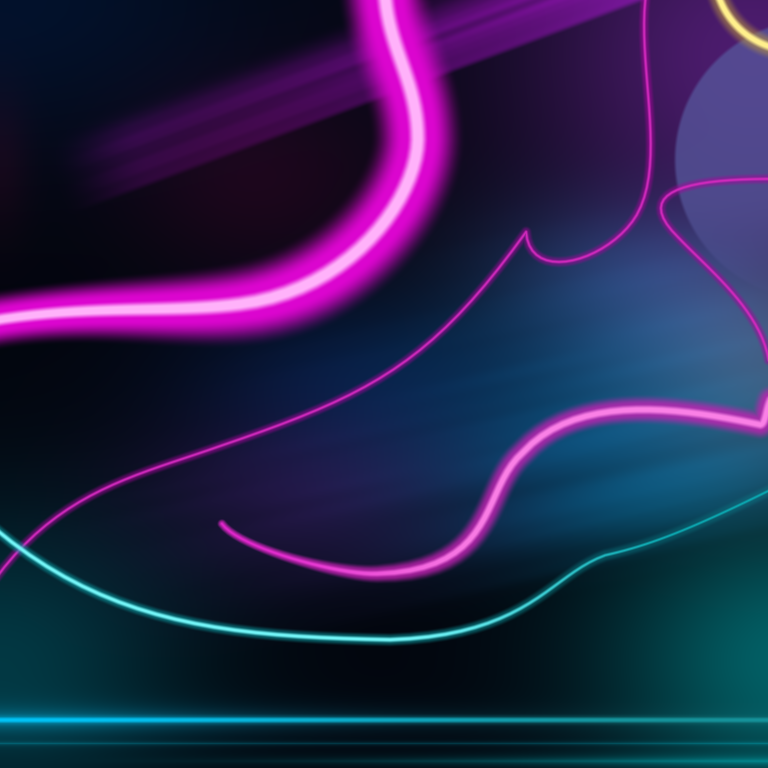
Give the GLSL for this background, as a Shadertoy shader.

```glsl
// Neon ribbons over a dark, softly lit backdrop of navy, violet and teal.
// Ribbons are chains of cubic curves drawn by distance; the backdrop sums
// soft elliptical lights, with stretched value noise for brushed streaks.

const vec3 MAGENTA = vec3(.86, .02, .81);
const vec3 PINK = vec3(1, .7, .98);
const vec3 CYAN = vec3(.05, .78, .82);

float hash(vec2 cell) {
  vec3 q = fract(cell.xyx * .1031);
  q += dot(q, q.yzx + 33.33);
  return fract((q.x + q.y) * q.z);
}

float valueNoise(vec2 p) {
  vec2 i = floor(p), f = fract(p), e = vec2(1, 0);
  f = f * f * (3. - 2. * f);
  return mix(mix(hash(i), hash(i + e), f.x),
             mix(hash(i + e.yx), hash(i + e.xx), f.x), f.y);
}

// Coordinates along and across a direction
vec2 alongAcross(vec2 p, vec2 dir) {
  return vec2(dot(p, dir), dot(p, vec2(-dir.y, dir.x)));
}

// Soft ellipse at (x, y) with radii (w, h)
float light(vec2 p, float x, float y, float w, float h) {
  vec2 q = (p - vec2(x, y)) / vec2(w, h);
  return exp(-dot(q, q));
}

float segment(vec2 p, vec2 a, vec2 b) {
  vec2 ab = b - a;
  return length(p - a - ab * clamp(dot(p - a, ab) / dot(ab, ab), 0., 1.));
}

// Lowers d to the distance to a cubic Bezier with four control columns
void trace(inout float d, vec2 p, mat4x2 k) {
  vec2 last = k[0];
  for (int i = 1; i <= 20; i++) {
    float t = float(i) / 20., s = 1. - t;
    vec2 next = k * vec4(s*s*s, 3.*s*s*t, 3.*s*t*t, t*t*t);
    d = min(d, segment(p, last, next));
    last = next;
  }
}

// Lays a tinted halo and a hot core over a colour
vec3 neon(vec3 base, float d, float core, float halo, float strength, vec3 tint, vec3 hot) {
  float soft = .5 * core + .7 / iResolution.y;
  base = mix(base, tint, smoothstep(halo, halo * .3, d) * strength);
  return mix(base, hot, 1. - smoothstep(core - soft, core + soft, d));
}

vec3 backdrop(vec2 p) {
  vec3 col = vec3(.008, .018, .05);
  col += vec3(0, .05, .12) * light(p, 0., 1., .35, .2);
  col += vec3(.1, 0, .045) * light(p, .33, .77, .17, .13);
  col += vec3(.07, 0, .02) * light(p, 0., .79, .04, .1);
  col += vec3(.29, .09, .38) * light(p, .98, .93, .3, .27);
  col += vec3(0, .2, .21) * light(p, 0., .13, .24, .2);
  col += vec3(0, .36, .35) * light(p, 1.04, .14, .25, .19);
  col += vec3(0, .06, .14) * light(p, .45, .51, .22, .1);
  col += vec3(.2, .2, .22) * light(p, 1.03, .53, .19, .15);
  col += vec3(.07, .14, .22) * light(p, .82, .64, .2, .1);
  // Brushed blue sweep
  vec2 q = alongAcross(p, vec2(.975, .222));
  float brush = mix(valueNoise(q * vec2(3, 24)), valueNoise(q * vec2(4, 65)), .35);
  float sweep = mix(.7, 1.15, brush) * smoothstep(.07, .17, q.y + .025 * brush);
  col += vec3(.02, .27, .39) * sweep * light(p, .82, .42, .28, .19);
  col += vec3(.12, .045, .18) * sweep * light(p, .4, .35, .22, .13);
  // Violet beam with fine streaks
  vec2 b = alongAcross(p, vec2(.937, .35));
  float beam = smoothstep(.64, .65, b.y) * (1. - smoothstep(.705, .755, b.y));
  beam *= smoothstep(.33, .46, b.x) * mix(.65, 1.1, valueNoise(b * vec2(2, 120)));
  return col + vec3(.36, .01, .4) * beam * mix(.45, 1., smoothstep(.5, .9, b.x));
}

void mainImage(out vec4 fragColor, in vec2 fragCoord) {
  vec2 p = fragCoord / iResolution.xy;
  vec3 col = backdrop(p);

  // Pale disc and yellow ring
  float disc = 1. - smoothstep(.179, .185, length(p - vec2(1.061, .792)));
  col = mix(col, vec3(.34, .35, .62), .72 * disc * smoothstep(.58, .76, p.y));
  float ring = abs(length(p - vec2(1.035, 1.039)) - .105);
  col = neon(col, ring, .0045, .018, .55, vec3(.72, .58, .25), vec3(1, .94, .55));

  // Horizontal light bars
  float fade = smoothstep(0., .9, p.x), h = abs(p.y - .0625);
  vec3 bar = mix(vec3(0, .76, .96), vec3(.08, .57, .6), fade);
  col += bar * .45 * exp(-h / .012) * mix(1., .3, fade);
  col = neon(col, h, .0028, .009, .4, bar * .7, bar);
  col += vec3(0, .18, .2) * exp(-abs(p.y - .032) / .002);
  col += vec3(0, .3, .3) * exp(-abs(p.y - .009) / .006) * fade;

  // Thin magenta threads
  float thread = 9., wire = 9., ribbon = 9., tube = 9.;
  trace(thread, p, mat4x2(-.007, .245, .078, .362, .182, .382, .286, .419));
  trace(thread, p, mat4x2(.286, .419, .482, .486, .56, .525, .685, .698));
  trace(thread, p, mat4x2(.685, .698, .69, .629, .794, .661, .829, .72));
  trace(thread, p, mat4x2(.829, .72, .87, .792, .827, .922, .842, 1.013));
  trace(thread, p, mat4x2(1.016, .767, .898, .768, .82, .753, .883, .691));
  trace(thread, p, mat4x2(.883, .691, .924, .648, .99, .596, 1.001, .531));
  col = neon(col, thread, .0016, .0085, .5, MAGENTA * .75, vec3(.82, .16, .74));

  // Cyan wire, dimmer toward the right
  trace(wire, p, mat4x2(-.007, .312, .143, .186, .299, .171, .508, .167));
  trace(wire, p, mat4x2(.508, .167, .69, .173, .716, .251, .788, .277));
  trace(wire, p, mat4x2(.788, .277, .846, .29, .898, .31, 1.009, .365));
  float dim = smoothstep(.5, .9, p.x);
  vec3 wireHot = mix(vec3(.45, .96, .97), CYAN * .85, dim);
  col = neon(col, wire, mix(.0025, .0014, dim), .01, mix(.6, .25, dim), CYAN * .75, wireHot);

  // Ribbon that swells to the right
  trace(ribbon, p, mat4x2(.289, .318, .312, .286, .443, .251, .491, .253));
  trace(ribbon, p, mat4x2(.491, .253, .651, .258, .625, .362, .681, .411));
  trace(ribbon, p, mat4x2(.681, .411, .755, .492, .898, .466, .99, .447));
  trace(ribbon, p, mat4x2(.99, .447, .997, .448, .997, .466, 1.003, .479));
  float swell = smoothstep(.3, .68, p.x);
  vec3 ribbonHot = mix(vec3(.88, .15, .8), vec3(.98, .5, .9), swell);
  col = neon(col, ribbon, mix(.0016, .0045, swell), mix(.007, .021, swell), .8, vec3(.76, .13, .7), ribbonHot);

  // Broad glowing tube
  trace(tube, p, mat4x2(.501, 1.013, .505, .935, .544, .896, .544, .818));
  trace(tube, p, mat4x2(.544, .818, .542, .74, .456, .622, .312, .604));
  trace(tube, p, mat4x2(.312, .604, .221, .592, .117, .604, -.013, .582));
  float girth = smoothstep(0., .45, p.x);
  col = neon(col, tube, mix(.0065, .009, girth), mix(.04, .063, girth), 1., MAGENTA, PINK);

  fragColor = vec4(clamp(col, 0., 1.), 1);
}
```
